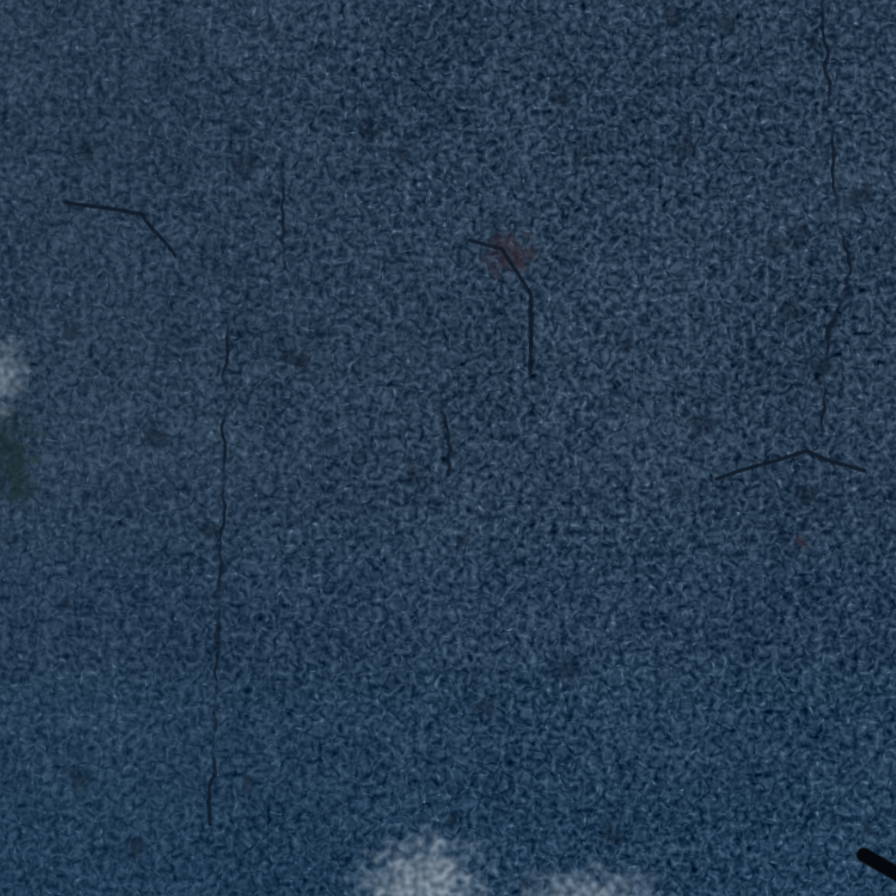
A three.js fragment shader for this texture:

```glsl
// Worn blue-grey asphalt with fine grit, thin cracks, twigs and pale worn patches.
varying vec2 vUv;

#define GRIT_SCALE 122.0
#define GRIT_CONTRAST 0.225
#define PIT_DEPTH 0.055
#define GLINT_GAIN 0.13
#define MOTTLE_GAIN 0.045
#define CRACK_WIDTH 0.0016
#define TWIG_WIDTH 0.0017
#define BASE_COLOR vec3(0.156, 0.232, 0.318)
#define DARK_COLOR vec3(0.055, 0.095, 0.145)
#define PALE_COLOR vec3(0.50, 0.55, 0.60)
#define RUST_COLOR vec3(0.20, 0.15, 0.18)
#define MOSS_COLOR vec3(0.10, 0.17, 0.17)

float hash(vec2 p) {
  vec3 q = fract(vec3(p.xyx) * 0.1031);
  q += dot(q, q.yzx + 33.33);
  return fract((q.x + q.y) * q.z);
}

float cornerSlope(vec2 cell, vec2 offset) {
  float angle = 6.28318 * hash(cell);
  return dot(vec2(cos(angle), sin(angle)), offset);
}

// Gradient noise, roughly -0.7 to 0.7
float noise(vec2 p) {
  vec2 i = floor(p), f = fract(p);
  vec2 u = f * f * f * (f * (f * 6.0 - 15.0) + 10.0);
  vec2 e = vec2(1.0, 0.0);
  float low = mix(cornerSlope(i, f), cornerSlope(i + e, f - e), u.x);
  float high = mix(cornerSlope(i + e.yx, f - e.yx), cornerSlope(i + 1.0, f - 1.0), u.x);
  return mix(low, high, u.y);
}

float fbm(vec2 p) {
  float sum = 0.0, gain = 0.6;
  for (int i = 0; i < 4; i++) {
    sum += gain * noise(p);
    p = p * 2.03 + 17.3;
    gain *= 0.5;
  }
  return sum;
}

float segment(vec2 p, vec2 a, vec2 b) {
  vec2 d = b - a;
  return length(p - a - d * clamp(dot(p - a, d) / dot(d, d), 0.0, 1.0));
}

// Distance to a line bent once at b
float bend(vec2 p, vec2 a, vec2 b, vec2 c) {
  return min(segment(p, a, b), segment(p, b, c));
}

float stroke(float dist, float width) {
  return 1.0 - smoothstep(width * 0.4, width * 2.0, dist);
}

// Soft elliptical spot with a ragged rim
float spot(vec2 p, vec2 center, vec2 radius, float ragged) {
  return 1.0 - smoothstep(0.15, 1.0, length((p - center) / radius) + ragged);
}

vec3 asphalt(vec2 p) {
  // Grit is crisper toward the right
  float crisp = mix(0.78, 1.08, smoothstep(0.0, 0.7, p.x + 0.15 * noise(p * 4.0)));
  vec2 g = p * GRIT_SCALE + 0.5 * vec2(noise(p * 70.0), noise(p * 70.0 + 40.0));
  float grit = 0.65 * noise(g) + 0.5 * noise(g * 1.73 + 31.0);
  float pit = smoothstep(0.22, 0.55, noise(p * 85.0 + 9.0));
  float glint = smoothstep(0.27, 0.65, noise(g * 1.2 + 71.0));
  float tone = crisp * (GRIT_CONTRAST * grit - PIT_DEPTH * pit + GLINT_GAIN * glint);
  tone += MOTTLE_GAIN * fbm(p * 5.0 + 3.0) + 0.035 * noise(p * 28.0);
  vec3 tint = mix(vec3(-0.022, 0.002, 0.014), vec3(0.006, 0.003, -0.005), smoothstep(0.0, 0.6, p.y));
  return BASE_COLOR + tint + tone * vec3(0.96, 1.0, 1.04);
}

// Scattered dark smudges, one possible per grid cell
float smudges(vec2 p, float ragged) {
  vec2 grid = p * 9.0, home = floor(grid);
  float cover = 0.0;
  for (int k = 0; k < 9; k++) {
    vec2 cell = home + vec2(mod(float(k), 3.0), floor(float(k) / 3.0)) - 1.0;
    vec2 center = cell + vec2(hash(cell + 5.0), hash(cell + 23.0));
    float size = 0.08 + 0.12 * hash(cell + 61.0);
    cover = max(cover, step(0.62, hash(cell + 91.0)) * spot(grid, center, vec2(size), ragged));
  }
  return cover;
}

void main() {
  vec2 p = vUv;
  float ragged = 0.8 * noise(p * 75.0) + 0.4 * noise(p * 24.0);
  vec3 color = asphalt(p);

  // Smudges and stains
  float dirt = 0.4 * smudges(p, ragged);
  dirt = max(dirt, 0.6 * spot(p, vec2(0.325, 0.598), vec2(0.025, 0.017), ragged));
  color = mix(color, DARK_COLOR, dirt);
  float rust = max(spot(p, vec2(0.567, 0.715), vec2(0.035, 0.03), ragged),
                   spot(p, vec2(0.895, 0.395), vec2(0.013), ragged));
  color = mix(color, RUST_COLOR, 0.6 * rust);
  color = mix(color, MOSS_COLOR, 0.65 * spot(p, vec2(0.01, 0.49), vec2(0.04, 0.08), ragged));

  // Wandering, broken cracks
  vec2 q = p + vec2(0.006 * noise(p * 25.0) + 0.004 * noise(p * 70.0), 0.0);
  float crack = bend(q, vec2(0.255, 0.64), vec2(0.247, 0.40), vec2(0.235, 0.08));
  crack = min(crack, bend(q, vec2(0.916, 1.02), vec2(0.934, 0.76), vec2(0.948, 0.70)));
  crack = min(crack, bend(q, vec2(0.948, 0.70), vec2(0.924, 0.63), vec2(0.918, 0.52)));
  crack = min(crack, segment(q, vec2(0.316, 0.79), vec2(0.315, 0.70)));
  crack = min(crack, segment(q, vec2(0.492, 0.57), vec2(0.503, 0.47)));
  float broken = smoothstep(-0.4, 0.25, noise(p * 19.0));
  color = mix(color, DARK_COLOR, (0.25 + 0.55 * broken) * stroke(crack, CRACK_WIDTH));

  // Fallen twigs and one thick stick
  vec2 t = p + 0.004 * noise(p * 18.0);
  float twig = bend(t, vec2(0.075, 0.775), vec2(0.16, 0.762), vec2(0.195, 0.715));
  twig = min(twig, bend(t, vec2(0.525, 0.733), vec2(0.56, 0.722), vec2(0.592, 0.67)));
  twig = min(twig, segment(t, vec2(0.592, 0.67), vec2(0.593, 0.585)));
  twig = min(twig, bend(t, vec2(0.80, 0.466), vec2(0.90, 0.497), vec2(0.965, 0.475)));
  color = mix(color, DARK_COLOR, 0.85 * stroke(twig, TWIG_WIDTH));
  float stick = segment(p, vec2(0.964, 0.046), vec2(1.02, 0.014));
  color = mix(color, DARK_COLOR * 0.3, 1.0 - smoothstep(0.006, 0.010, stick));

  // Pale worn patches
  float worn = spot(p, vec2(0.475, 0.015), vec2(0.095, 0.065), ragged * 0.6);
  worn = max(worn, 0.8 * spot(p, vec2(0.66, -0.005), vec2(0.11, 0.05), ragged * 0.6));
  worn = max(worn, 0.75 * spot(p, vec2(-0.005, 0.58), vec2(0.045, 0.06), ragged * 0.6));
  color = mix(color, PALE_COLOR + 0.25 * noise(p * GRIT_SCALE), 0.8 * worn);

  gl_FragColor = vec4(clamp(color, 0.0, 1.0), 1.0);
}
```
